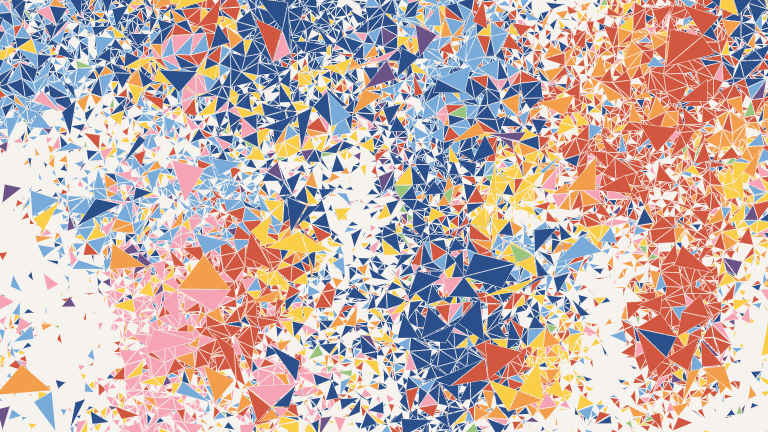
Write a WebGL 2 fragment shader that draws this background.

```glsl
#version 300 es
precision highp float;
// Confetti of flat triangular shards in drifting colour zones on pale paper.

#define COARSE_SIZE 0.060
#define MEDIUM_SIZE 0.030
#define FINE_SIZE 0.016
#define GAP 0.0009
#define JITTER 0.9
#define SCATTER 0.09
#define BASE_DENSITY 0.11
#define ZONE_DENSITY 0.85
#define DENSITY_WAVES 0.38
#define COLOUR_CLUMPS 1.3

uniform vec2 u_resolution;
out vec4 fragColor;

const vec3 PAPER = vec3(0.965, 0.953, 0.933);
const int NAVY = 0, SKY = 1, RED = 2, PINK = 3, YELLOW = 4, ORANGE = 5, PURPLE = 6, GREEN = 7;
const int COLOURS = 8;
const vec3 PALETTE[COLOURS] = vec3[](
  vec3(0.17, 0.31, 0.54), vec3(0.47, 0.67, 0.85), vec3(0.82, 0.34, 0.25), vec3(0.96, 0.64, 0.71),
  vec3(0.98, 0.81, 0.28), vec3(0.95, 0.62, 0.29), vec3(0.42, 0.32, 0.53), vec3(0.60, 0.77, 0.49));

vec3 hash3(vec3 p) {
  p = fract(p * vec3(0.1031, 0.1030, 0.0973));
  p += dot(p, p.yxz + 33.33);
  return fract((p.xxy + p.yxx) * p.zyx);
}

// Layered sines, roughly -1 to 1
float waves(vec2 p) {
  float sum = 0.0, amplitude = 0.55;
  for (int i = 0; i < 4; i++) {
    sum += amplitude * sin(p.x + 1.4 * sin(p.y * 0.9));
    p = mat2(1.6, 1.2, -1.2, 1.6) * p + 1.7;
    amplitude *= 0.65;
  }
  return sum;
}

// Soft elliptical zone
float zone(vec2 p, vec2 centre, vec2 radii) {
  vec2 q = (p - centre) / radii;
  return exp(-dot(q, q));
}

// Colour weights at a place; returns the shard density there
float colourWeights(vec2 p, out float w[COLOURS]) {
  p += 0.035 * vec2(waves(p * 13.0), waves(p.yx * 13.0 + 5.0));
  w[NAVY] = zone(p, vec2(0.2, 0.97), vec2(0.45, 0.17)) + zone(p, vec2(1.0, 0.3), vec2(0.18, 0.42))
          + 0.6 * zone(p, vec2(0.75, 0.85), vec2(0.35, 0.2)) + zone(p, vec2(1.76, 0.92), vec2(0.1, 0.14));
  w[SKY] = 0.8 * zone(p, vec2(0.1, 0.86), vec2(0.28, 0.16)) + 1.5 * zone(p, vec2(0.4, 0.51), vec2(0.17, 0.1))
         + 1.6 * zone(p, vec2(1.02, 0.92), vec2(0.09, 0.15)) + zone(p, vec2(1.28, 0.38), vec2(0.07, 0.05));
  w[RED] = 1.1 * zone(p, vec2(1.52, 0.76), vec2(0.3, 0.27)) + 1.5 * zone(p, vec2(1.58, 0.34), vec2(0.07, 0.26))
         + 1.3 * zone(p, vec2(0.54, 0.29), vec2(0.11, 0.17)) + zone(p, vec2(1.22, 0.14), vec2(0.1, 0.1))
         + zone(p, vec2(0.4, 0.97), vec2(0.06, 0.06));
  w[PINK] = 1.2 * zone(p, vec2(0.37, 0.18), vec2(0.11, 0.2)) + 0.6 * zone(p, vec2(0.62, 0.12), vec2(0.1, 0.13))
          + 0.4 * zone(p, vec2(0.52, 0.7), vec2(0.1, 0.1));
  w[YELLOW] = 1.2 * zone(p, vec2(0.69, 0.4), vec2(0.05, 0.09)) + zone(p, vec2(1.27, 0.18), vec2(0.09, 0.1))
            + 1.2 * zone(p, vec2(1.71, 0.4), vec2(0.03, 0.16)) + 0.6 * zone(p, vec2(0.58, 0.81), vec2(0.12, 0.12))
            + 0.8 * zone(p, vec2(1.18, 0.52), vec2(0.05, 0.14));
  w[ORANGE] = 0.22 * w[RED];
  w[PURPLE] = zone(p, vec2(0.91, 0.72), vec2(0.03, 0.2));
  w[GREEN] = 0.0;

  float cover = 0.0;
  for (int i = 0; i < COLOURS; i++) {
    cover += w[i];
    float stray = i < PURPLE ? 0.05 : 0.01;
    w[i] = (w[i] + stray) * exp(COLOUR_CLUMPS * waves(p * 12.0 + float(i) * 7.3));
  }
  float drift = DENSITY_WAVES * waves(p * vec2(16.0, 11.0) + 3.0);
  return clamp(BASE_DENSITY + ZONE_DENSITY * min(cover, 1.0) + drift, 0.03, 0.97);
}

vec3 pickColour(float w[COLOURS], float chance) {
  float total = 0.0;
  for (int i = 0; i < COLOURS; i++) total += w[i];
  float rest = chance * total;
  int pick = 0;
  for (int i = 0; i < COLOURS - 1; i++) {
    rest -= w[i];
    if (rest < 0.0) break;
    pick = i + 1;
  }
  return PALETTE[pick];
}

float edge(vec2 p, vec2 a, vec2 b) {
  vec2 e = b - a, r = p - a;
  return (r.x * e.y - r.y * e.x) / max(length(e), 1e-5);
}

float triangle(vec2 p, vec2 a, vec2 b, vec2 c) {
  float side = edge(c, a, b) < 0.0 ? 1.0 : -1.0;
  return max(side * edge(p, a, b), max(side * edge(p, b, c), side * edge(p, c, a)));
}

float fill(float d) { return clamp(0.5 - d * u_resolution.y, 0.0, 1.0); }

vec2 corner(vec2 id, float seed) { return id + 0.5 + JITTER * (hash3(vec3(id, seed)).xy - 0.5); }

// One turned, jittered grid; each cell is cut into two shards
void addShards(inout vec3 colour, vec2 p, float size, float seed, float share, float clumping) {
  float angle = seed * 0.7;
  mat2 turn = mat2(cos(angle), sin(angle), -sin(angle), cos(angle));
  vec2 q = turn * p / size + 40.0;
  for (int k = 0; k < 9; k++) {
    vec2 id = floor(q - 0.5) + vec2(k % 3 - 1, k / 3 - 1);
    vec2 a = corner(id, seed), b = corner(id + vec2(1, 0), seed);
    vec2 c = corner(id + vec2(1, 1), seed), d = corner(id + vec2(0, 1), seed);
    bool flip = hash3(vec3(id, seed + 9.0)).x < 0.5;
    for (int half_ = 0; half_ < 2; half_++) {
      vec2 u = flip ? b : a, v = flip ? d : c, tip = half_ == 0 ? (flip ? a : b) : (flip ? c : d);
      float dist = triangle(q, u, v, tip) * size;
      if (dist * u_resolution.y > 0.5) continue;
      vec3 h = hash3(vec3(id, seed + 21.0 + float(half_) * 13.0));
      vec2 place = ((u + v + tip) / 3.0 - 40.0) * size * turn + SCATTER * (h.yz - 0.5);
      float w[COLOURS];
      float density = colourWeights(place, w);
      float grain = smoothstep(-0.4, 0.4, waves(place * 11.0 + 20.0));
      if (h.x > density * share * mix(1.0, grain, clumping)) continue;
      dist += h.y * 0.08 * size * (1.0 - density);
      colour = mix(colour, PAPER, fill(dist));
      colour = mix(colour, pickColour(w, h.z), fill(dist + GAP));
    }
  }
}

void main() {
  vec2 p = gl_FragCoord.xy / u_resolution.y;
  vec3 colour = PAPER;
  addShards(colour, p, FINE_SIZE, 1.0, 0.95, 0.0);
  addShards(colour, p, MEDIUM_SIZE, 2.0, 1.0, 0.6);
  addShards(colour, p, COARSE_SIZE, 3.0, 0.35, 1.0);
  fragColor = vec4(colour, 1.0);
}
```
